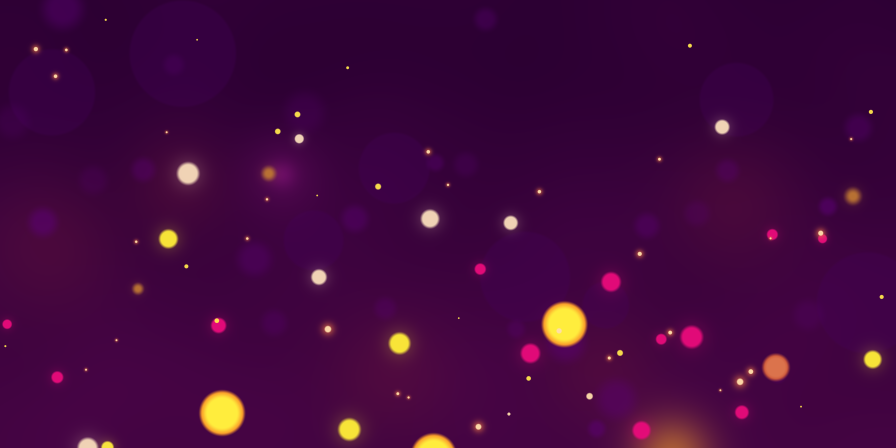
Write a WebGL 1 fragment shader that draws this background.

```glsl
precision highp float;
// Festive bokeh: soft discs, faint bubbles and glowing specks over a dark plum gradient.
// Each layer is a loop that scatters its items by hash; heights are skewed so that
// the brighter lights gather towards the bottom. Lengths are in canvas heights.

uniform vec2 u_resolution;

vec3 hash3(float n) {
  return fract(sin(vec3(n, n + 17.3, n + 41.7) * vec3(12.99, 78.23, 39.43)) * 43758.55);
}

vec2 gradientAt(vec2 cell) {
  float angle = 6.2832 * hash3(dot(cell, vec2(7.1, 31.7))).x;
  return vec2(cos(angle), sin(angle));
}

float gradientNoise(vec2 p) {
  vec2 i = floor(p), f = fract(p);
  vec2 u = f * f * f * (f * (f * 6.0 - 15.0) + 10.0);
  vec2 e = vec2(1.0, 0.0);
  float low = mix(dot(gradientAt(i), f), dot(gradientAt(i + e.xy), f - e.xy), u.x);
  float high = mix(dot(gradientAt(i + e.yx), f - e.yx), dot(gradientAt(i + e.xx), f - e.xx), u.x);
  return mix(low, high, u.y);
}

// Coverage of a disc whose edge is at least a pixel wide
float disc(float dist, float radius, float blur) {
  float edge = max(blur, 0.7 / u_resolution.y);
  return 1.0 - smoothstep(radius - edge, radius + edge, dist);
}

float glow(float dist, float radius) {
  return exp(-dist * dist / (radius * radius));
}

// Golden-ratio steps spread items evenly across the width
float spreadX(float i, float start, float width) {
  return width * fract(start + i * 0.618);
}

vec3 lightColor(float pick) {
  vec3 color = vec3(0.97, 0.86, 0.73);
  color = mix(color, vec3(0.91, 0.04, 0.48), step(0.36, pick));
  color = mix(color, vec3(1.0, 0.93, 0.22), step(0.64, pick));
  return mix(color, vec3(0.74, 0.46, 0.2), step(0.86, pick));
}

void main() {
  vec2 p = gl_FragCoord.xy / u_resolution.y;
  float width = u_resolution.x / u_resolution.y;

  // Plum gradient with a slow mottling
  vec3 color = mix(vec3(0.265, 0.015, 0.26), vec3(0.18, 0.0, 0.205), smoothstep(0.0, 1.0, p.y));
  color += vec3(0.025, 0.004, 0.02) * gradientNoise(p * 3.0);

  // Broad rosy haze
  for (int k = 0; k < 5; k++) {
    float i = float(k);
    vec3 h = hash3(i + 3.0);
    vec2 center = vec2(spreadX(i, 0.2, width), 0.1 + 0.5 * h.y);
    color = mix(color, vec3(0.45, 0.1, 0.22), 0.26 * glow(distance(p, center), 0.09 + 0.07 * h.z));
  }
  float pinkDist = distance(p, vec2(0.315 * width, 0.61));
  color = mix(color, vec3(0.5, 0.07, 0.46), 0.3 * glow(pinkDist, 0.09) + 0.4 * glow(pinkDist, 0.03));
  float amberDist = distance(p, vec2(0.75 * width, -0.02));
  color = mix(color, vec3(0.74, 0.43, 0.2), 0.85 * glow(amberDist, 0.085));

  // Large faint bubbles
  for (int k = 0; k < 8; k++) {
    float i = float(k);
    vec3 h = hash3(i + 60.0);
    vec2 center = vec2(spreadX(i, 0.35, width), 0.1 + 0.85 * h.y);
    float cover = disc(distance(p, center), 0.05 + 0.07 * h.z, 0.004);
    color = mix(color, vec3(0.27, 0.0, 0.36), 0.28 * cover);
  }

  // Blurred violet spots
  for (int k = 0; k < 26; k++) {
    float i = float(k);
    vec3 h = hash3(i + 100.0);
    vec2 center = vec2(spreadX(i, 0.07, width), h.y);
    float radius = 0.015 + 0.027 * h.z;
    float cover = disc(distance(p, center), radius, 0.5 * radius);
    color = mix(color, vec3(0.36, 0.0, 0.46), (0.2 + 0.35 * h.x) * cover);
  }

  // Mid-sized lights; the tan ones are out of focus
  for (int k = 0; k < 28; k++) {
    float i = float(k);
    vec3 h = hash3(i + 200.0);
    vec2 center = vec2(spreadX(i, 0.12, width), 0.72 * pow(h.y, 1.25));
    float radius = 0.009 + 0.016 * h.z;
    float dist = distance(p, center);
    float blur = radius * mix(0.22, 0.65, step(0.86, h.x));
    vec3 light = lightColor(h.x);
    color = mix(color, light, 0.2 * glow(dist, radius * 1.5));
    color = mix(color, light, 0.95 * disc(dist, radius, blur));
  }

  // Big golden discs with amber rims, one of them smaller and coppery
  for (int k = 0; k < 4; k++) {
    float i = float(k);
    vec2 center = vec2(spreadX(i, 0.63, width), 0.276 - 0.3 * fract(0.66 * i));
    float gold = min(abs(i - 2.0), 1.0);
    float radius = mix(0.029, 0.049, gold);
    float dist = distance(p, center);
    vec3 middle = mix(vec3(0.86, 0.45, 0.3), vec3(1.0, 0.93, 0.24), gold);
    vec3 rim = mix(vec3(0.8, 0.34, 0.22), vec3(0.98, 0.6, 0.16), gold);
    vec3 light = mix(middle, rim, smoothstep(0.65, 1.0, dist / radius));
    color = mix(color, light, disc(dist, radius, 0.005));
  }

  // Tiny specks with a warm halo
  for (int k = 0; k < 46; k++) {
    float i = float(k);
    vec3 h = hash3(i + 300.0);
    vec2 center = vec2(spreadX(i, 0.5, width), 0.97 * h.y);
    float radius = 0.0018 + 0.0055 * h.z * h.z;
    float dist = distance(p, center);
    color = mix(color, vec3(0.88, 0.43, 0.27), 0.7 * step(0.4, h.x) * glow(dist, radius * 2.0));
    vec3 core = mix(vec3(1.0, 0.9, 0.3), vec3(1.0, 0.87, 0.67), step(0.35, h.x));
    color = mix(color, core, 0.95 * disc(dist, radius, 0.3 * radius));
  }

  gl_FragColor = vec4(color, 1.0);
}
```
